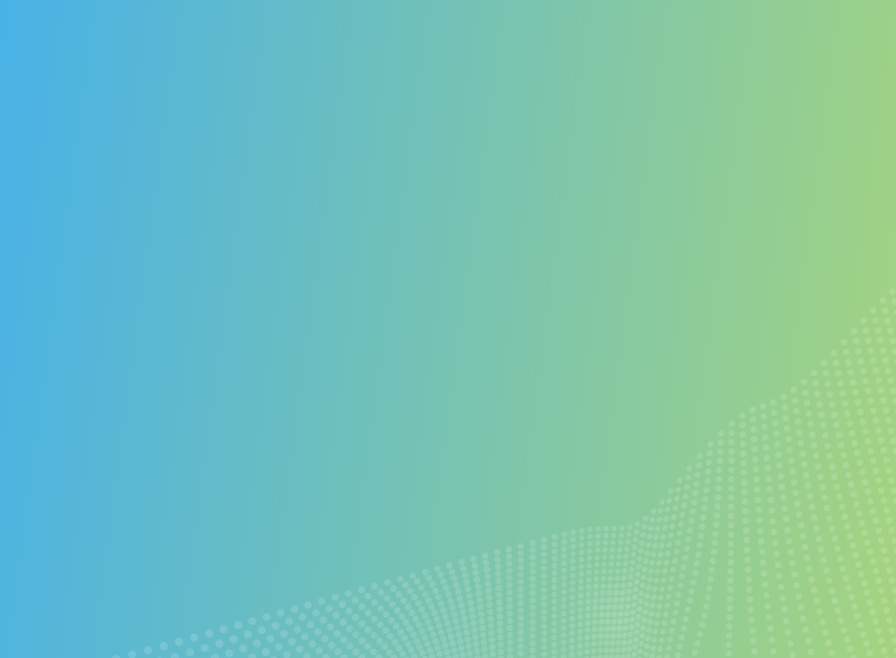
Write a WebGL 1 fragment shader that draws this background.

```glsl
precision highp float;

uniform vec2 u_resolution;

float bump(float x, float center, float width) {
    float d = (x - center) / width;
    return exp(-d * d);
}

// Upper boundary of the dotted wave
float crest(float x) {
    return 0.27 * (x - 0.104)
         + 0.085 * smoothstep(0.7, 0.85, x)
         + 0.11 * smoothstep(0.85, 1.05, x)
         - 0.012 * bump(x, 0.71, 0.04);
}

// Warped grid: columns lean with depth, rows follow the crest
vec2 lattice(vec2 p) {
    float depth = crest(p.x) - p.y;
    float lean = 0.8 * (1.0 - smoothstep(0.42, 0.58, p.x))
               - 0.2 * bump(p.x, 0.74, 0.06)
               + 0.2 * smoothstep(0.75, 1.0, p.x);
    float x = p.x - lean * depth;
    float column = 50.0 * x + 22.0 * x * x + 4.0 * smoothstep(0.6, 0.78, x);
    float rowGap = mix(0.016, 0.008, smoothstep(0.15, 0.5, p.x))
                 + 0.006 * smoothstep(0.72, 0.95, p.x);
    return vec2(column, depth / rowGap);
}

// Round dots: the cell offset is mapped back through the local slope of the grid
float dots(vec2 p, float pixel) {
    float e = 0.0005;
    vec2 grid = lattice(p);
    vec2 dx = (lattice(p + vec2(e, 0.0)) - grid) / e;
    vec2 dy = (lattice(p + vec2(0.0, e)) - grid) / e;
    vec2 cell = fract(grid) - 0.5;
    float det = dx.x * dy.y - dx.y * dy.x;
    vec2 offset = vec2(cell.x * dy.y - cell.y * dy.x,
                       cell.y * dx.x - cell.x * dx.y) / det;
    float radius = mix(0.0046, 0.0036, smoothstep(0.2, 0.5, p.x))
                 - 0.0006 * bump(p.x, 0.68, 0.08);
    float dot = 1.0 - smoothstep(radius - pixel, radius + pixel, length(offset));
    return dot * step(0.0, grid.y);
}

void main() {
    vec2 uv = gl_FragCoord.xy / u_resolution;
    vec2 p = gl_FragCoord.xy / u_resolution.x;

    // Slightly tilted blue to green gradient
    float t = (uv.x + 0.1 * (1.0 - uv.y)) / 1.1;
    vec3 blue = vec3(0.285, 0.695, 0.905);
    vec3 green = vec3(0.645, 0.83, 0.5);
    vec3 color = mix(blue, green, t);

    // Pale dots and the haze where they gather
    float haze = bump(p.x, 0.69, 0.035) * bump(p.y, 0.045, 0.04);
    float veil = 0.14 * dots(p, 0.8 / u_resolution.x) + 0.07 * haze;
    color = mix(color, vec3(1.0), veil);

    gl_FragColor = vec4(color, 1.0);
}
```
